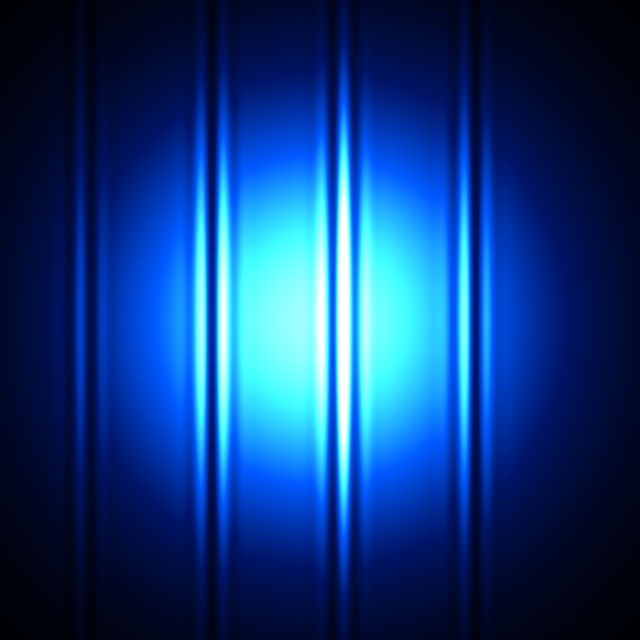
Give the GLSL for this background, as a WebGL 2 fragment shader.

```glsl
#version 300 es
precision highp float;
// Soft blue glow crossed by four vertical groups of light and dark interference fringes.

#define GLOW_PEAK 0.88
#define GLOW_RADIUS 0.344
#define FRINGE_PERIOD 0.0375
#define FRINGE_PHASE 0.125
#define FRINGE_DEPTH 0.56
#define GROUP_COUNT 4
#define GROUP_START 0.129
#define GROUP_SPACING 0.2025
#define GROUP_WIDTH 0.030

uniform vec2 u_resolution;
out vec4 fragColor;

const float TAU = 6.2831853;
const vec3 NAVY = vec3(0.0, 0.08, 0.40);
const vec3 AZURE = vec3(0.0, 0.35, 1.0);
const vec3 CYAN = vec3(0.25, 1.0, 1.0);
const vec3 WHITE = vec3(1.0);

float bell(float distance, float width) {
    float d = distance / width;
    return exp(-d * d);
}

// One shared sine carrier, visible only near each group centre
float fringes(float x) {
    float envelope = 0.0;
    for (int i = 0; i < GROUP_COUNT; i++) {
        float center = GROUP_START + float(i) * GROUP_SPACING;
        envelope += bell(x - center, GROUP_WIDTH);
    }
    float carrier = cos(TAU * (x - FRINGE_PHASE) / FRINGE_PERIOD);
    return 1.0 + FRINGE_DEPTH * envelope * carrier;
}

// Piecewise ramp from black through blue and cyan to white
vec3 palette(float level) {
    float t = 4.0 * clamp(level, 0.0, 1.0);
    vec3 color = mix(vec3(0.0), NAVY, clamp(t, 0.0, 1.0));
    color = mix(color, AZURE, clamp(t - 1.0, 0.0, 1.0));
    color = mix(color, CYAN, clamp(t - 2.0, 0.0, 1.0));
    return mix(color, WHITE, clamp(t - 3.0, 0.0, 1.0));
}

void main() {
    vec2 uv = gl_FragCoord.xy / u_resolution;
    float glow = GLOW_PEAK * bell(length(uv - 0.5), GLOW_RADIUS);
    fragColor = vec4(palette(glow * fringes(uv.x)), 1.0);
}
```
